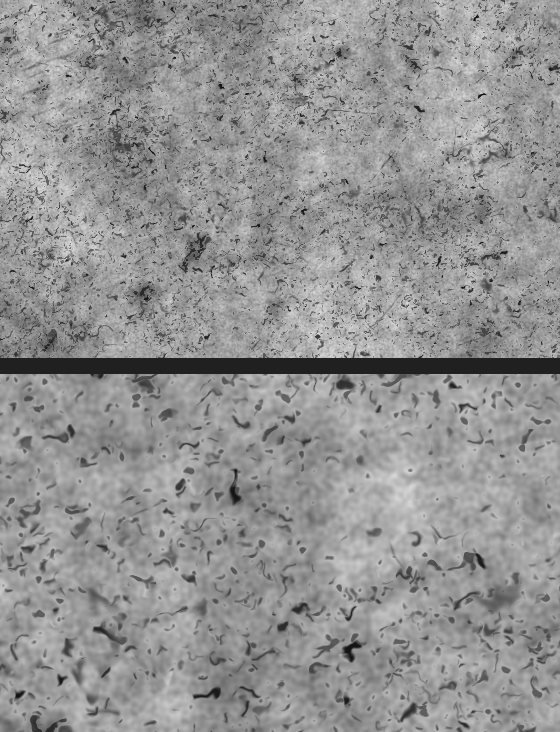
Top: the whole. Bottom: its middle third, enlarged.
Write a WebGL 2 fragment shader that draws this texture.

```glsl
#version 300 es
precision highp float;
// Worn grey concrete with ragged chips, clustered specks, smudges and scratches.

uniform vec2 u_resolution;
out vec4 fragColor;

const float BASE_TONE = 0.638;      // clean surface
const float INK_TONE = 0.06;        // deepest chips
const float PALE_TONE = 0.86;       // bright flecks
const float CLOUD_CONTRAST = 0.45;
const float GRAIN_CONTRAST = 0.15;
const float GRAIN_ANGLE = 0.45;     // preferred direction of marks
const float ANGLE_SPREAD = 3.1;
const float EDGE_BLUR = 0.0022;
const float CHIP_CELL = 0.024;
const float FLAKE_CELL = 0.013;
const float BLOT_CELL = 0.17;
const float SMUDGE_CELL = 0.28;
const float SCRATCH_CELL = 0.15;

// Integer hash giving two values in 0..1.
vec2 hash2(vec2 cell) {
    uvec2 h = uvec2(ivec2(cell)) * 1664525u + 1013904223u;
    h.x += h.y * 1664525u;
    h.y += h.x * 1664525u;
    h ^= h >> 16u;
    h.x += h.y * 1664525u;
    h.y += h.x * 1664525u;
    h ^= h >> 16u;
    return vec2(h >> 8u) / 16777216.0;
}

float cornerSlope(vec2 cell, vec2 offset) {
    return dot(hash2(cell) * 2.0 - 1.0, offset);
}

float gradientNoise(vec2 p) {
    vec2 i = floor(p), f = fract(p);
    vec2 u = f * f * f * (f * (f * 6.0 - 15.0) + 10.0);
    vec2 e = vec2(1.0, 0.0);
    float low = mix(cornerSlope(i, f), cornerSlope(i + e.xy, f - e.xy), u.x);
    float high = mix(cornerSlope(i + e.yx, f - e.yx), cornerSlope(i + e.xx, f - e.xx), u.x);
    return mix(low, high, u.y);
}

float fbm(vec2 p) {
    float sum = 0.0, gain = 0.5;
    for (int k = 0; k < 4; k++) {
        sum += gain * gradientNoise(p);
        p = p * 2.03 + 17.3;
        gain *= 0.5;
    }
    return sum;
}

vec2 wobble(vec2 p, float frequency) {
    return vec2(gradientNoise(p * frequency + 5.7), gradientNoise(p * frequency + 61.2));
}

vec2 turn(vec2 p, float angle) {
    float c = cos(angle), s = sin(angle);
    return vec2(c * p.x + s * p.y, c * p.y - s * p.x);
}

// Scattered rounded strokes; size holds half length and half width.
float marks(vec2 p, float cell, float density, vec2 size, float blur, float seed) {
    float cover = 0.0;
    vec2 home = floor(p / cell);
    for (int k = 0; k < 9; k++) {
        vec2 id = home + vec2(k % 3 - 1, k / 3 - 1);
        vec2 place = hash2(id + seed), look = hash2(id + seed + 57.0), trait = hash2(id + seed + 113.0);
        float swing = look.x - 0.5;
        float angle = GRAIN_ANGLE + ANGLE_SPREAD * swing * (0.4 + 1.2 * abs(swing));
        vec2 q = turn(p - (id + place) * cell, angle);
        float reach = size.x * mix(0.1, 1.0, look.y * look.y);
        float d = length(vec2(max(abs(q.x) - reach, 0.0), q.y)) - size.y * mix(0.4, 1.5, trait.y * trait.y);
        float strength = mix(0.4, 1.0, fract(look.x * 13.0)) * smoothstep(0.0, 0.12, density - trait.x);
        cover = max(cover, strength * (1.0 - smoothstep(-blur, blur, d)));
    }
    return cover;
}

void main() {
    vec2 p = gl_FragCoord.xy / u_resolution.y;
    float blur = max(EDGE_BLUR, 0.7 / u_resolution.y);
    float cloud = fbm(p * 2.6 + 3.1);
    float wear = fbm(p * 4.5 + 40.0);
    float corner = (1.0 - smoothstep(0.2, 0.9, p.x)) * smoothstep(0.4, 0.9, p.y);

    // Mottled ground and fine grain
    float fine = gradientNoise(p * 78.0);
    float grain = gradientNoise(p * 150.0 + 9.0);
    float tone = BASE_TONE + CLOUD_CONTRAST * cloud + 0.17 * gradientNoise(p * 24.0) + GRAIN_CONTRAST * (fine + grain);

    // Soft smudges and directional rubbing
    vec2 bent = p + 0.05 * wobble(p, 9.0) + 0.02 * wobble(p, 28.0);
    tone -= 0.27 * marks(bent, SMUDGE_CELL, 0.7, vec2(0.06, 0.022), 0.05, 211.0);
    float streak = gradientNoise(turn(p + 0.02 * wobble(p, 12.0), GRAIN_ANGLE) * vec2(14.0, 80.0));
    tone -= 0.22 * smoothstep(0.1, 0.5, streak) * (0.25 + 0.6 * corner);

    // Rough blots break up into clustered specks
    vec2 ragged = p + 0.03 * wobble(p, 30.0) + 0.012 * wobble(p, 75.0);
    float blot = marks(ragged, BLOT_CELL, 0.65, vec2(0.045, 0.013), 0.018, 307.0);
    float limit = 0.33 - 0.45 * blot - 0.5 * wear;
    float speck = smoothstep(limit, limit + 0.22, fine + 0.6 * grain);
    float coarse = gradientNoise(turn(ragged, GRAIN_ANGLE) * vec2(38.0, 75.0) + 23.0);
    speck = max(speck, smoothstep(limit, limit + 0.18, coarse + 0.35 * grain));
    float ink = max((0.55 + 0.35 * blot) * speck, 0.45 * blot);

    // Ragged chips and smaller flakes gather in worn zones
    float density = clamp(0.48 + 2.0 * wear + 0.15 * corner + 0.5 * blot - 0.12 * smoothstep(0.9, 1.5, p.x), 0.1, 1.1);
    vec2 chipped = p + 0.012 * wobble(p, 70.0) + 0.004 * wobble(p, 150.0);
    ink = max(ink, marks(chipped, CHIP_CELL, density * 0.75, vec2(0.012, 0.0024), blur, 17.0));
    ink = max(ink, 0.75 * marks(chipped, FLAKE_CELL, density * 0.9, vec2(0.005, 0.0016), blur, 83.0));

    // Broken hairlines and crooked veins
    float gaps = smoothstep(-0.25, 0.2, gradientNoise(p * 38.0 + 13.0));
    vec2 curved = p + 0.03 * wobble(p, 7.0) + 0.004 * wobble(p, 50.0);
    float hair = marks(curved, SCRATCH_CELL, 0.8, vec2(0.085, 0.0014), blur, 509.0);
    float vein = 1.0 - smoothstep(0.01, 0.07, abs(gradientNoise(ragged * 15.0 + 31.0)));
    vein *= smoothstep(0.05, 0.25, gradientNoise(p * 6.0 + 71.0) + 0.3 * wear);
    ink = max(ink, gaps * max(0.8 * hair, 0.6 * vein));
    tone = mix(tone, INK_TONE, ink);

    // Pale flecks on the lighter patches
    float fleck = marks(chipped, 0.026, 0.25 + 1.4 * cloud, vec2(0.004, 0.0018), blur, 601.0);
    tone = mix(tone, PALE_TONE, 0.6 * fleck);
    fragColor = vec4(vec3(clamp(tone, 0.0, 1.0)), 1.0);
}
```
